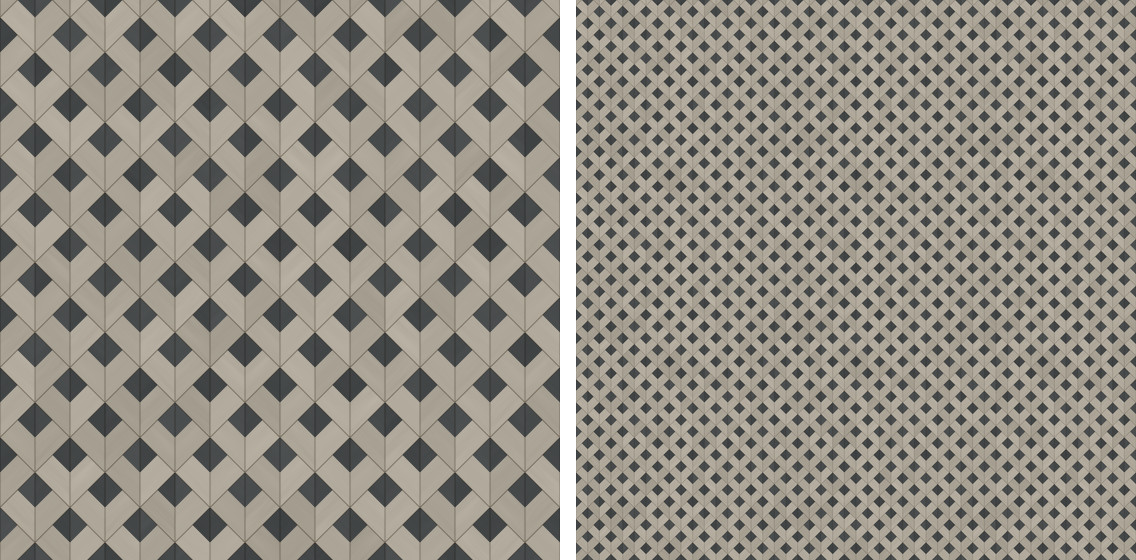
Left: one tile. Right: repeated 3 by 3.
A three.js fragment shader for this pattern:

```glsl
// Wooden parquet: staggered diamond cells, each a pale two-plank chevron under a
// dark square, split by a vertical seam. Each cell is folded about its axis so that
// one plank formula serves both sides; layered sines draw the grain.

varying vec2 vUv;

const float REPEATS = 8.0;                  // cells across and down
const vec2 CELL_OFFSET = vec2(0.0, 0.25);   // centre of the first cell
const float DARK_START = 0.5;               // width of the pale plank in its cell
const float SEAM_HALF = 0.006;              // half seam width, in repeats
const vec3 SEAM_TINT = vec3(0.64, 0.61, 0.57);
const vec3 PALE_LOW = vec3(0.595, 0.570, 0.515);
const vec3 PALE_HIGH = vec3(0.705, 0.678, 0.625);
const vec3 DARK_LOW = vec3(0.245, 0.256, 0.258);
const vec3 DARK_HIGH = vec3(0.300, 0.311, 0.313);
const float GRAIN_PALE = 0.20;
const float GRAIN_DARK = 0.24;
const int SAMPLES = 3;                      // antialiasing samples per axis

float hash(vec3 p) {
  p = fract(p * vec3(0.1031, 0.1030, 0.0973));
  p += dot(p, p.yzx + 33.33);
  return fract((p.x + p.y) * p.z);
}

// Streaks along p.x, gently bent, from broad bands to fine fibres
float woodGrain(vec2 p, float seed) {
  float sum = 0.0;
  float amplitude = 1.0;
  float frequency = 8.0;
  for (int i = 0; i < 5; i++) {
    float phase = 6.2832 * fract(seed * 17.3 + float(i) * 0.618);
    float bend = 1.1 * sin(p.x * (2.5 + float(i)) + phase * 2.0);
    float fade = 0.65 + 0.35 * sin(p.x * 4.0 + p.y * 7.0 + phase * 3.0);
    sum += amplitude * fade * sin(p.y * frequency + bend + phase);
    amplitude *= 0.78;
    frequency *= 1.83;
  }
  return sum * 0.5;
}

vec3 parquet(vec2 uv, float blur) {
  // Diagonal axes turn the diamonds into unit squares
  vec2 p = uv * REPEATS - CELL_OFFSET;
  vec2 diagonal = vec2(p.x + p.y, p.y - p.x) + 0.5;
  vec2 cell = floor(diagonal);
  vec2 local = diagonal - cell;

  // Fold left onto right: planks run along the larger coordinate
  float across = min(local.x, local.y);
  float along = max(local.x, local.y);
  float side = step(local.x, local.y);
  float dark = step(DARK_START, across);

  // Wrapped cell number keeps opposite edges alike
  vec2 id = mod(vec2(cell.x - cell.y, cell.x + cell.y), 2.0 * REPEATS);
  vec3 key = vec3(id, side + 2.0 * dark) + 1.0;
  float shade = hash(key);
  float figure = hash(key + 31.0);
  float seed = hash(key + 67.0);

  // Plank tone, with stronger figure in some planks
  float grain = woodGrain(vec2(along, across), seed) * mix(0.35, 1.0, figure * figure);
  float paleTone = 1.0 - 0.6 * pow(shade, 1.5) + GRAIN_PALE * grain;
  float darkTone = shade + GRAIN_DARK * grain;
  vec3 pale = mix(PALE_LOW, PALE_HIGH, clamp(paleTone, -0.2, 1.15));
  vec3 slate = mix(DARK_LOW, DARK_HIGH, clamp(darkTone, -0.2, 1.2));
  vec3 wood = mix(pale, slate, dark);

  // Seams on the cell outline and down its middle
  float outline = min(across, 1.0 - along) * 0.7071;
  float middle = (along - across) * 0.5;
  float seam = 1.0 - smoothstep(SEAM_HALF - blur, SEAM_HALF + blur, min(outline, middle));
  return wood * mix(vec3(1.0), SEAM_TINT, seam);
}

void main() {
  vec2 pixel = fwidth(vUv);
  float blur = max(pixel.x, pixel.y) * REPEATS / float(2 * SAMPLES);
  vec3 total = vec3(0.0);
  for (int j = 0; j < SAMPLES; j++) {
    for (int i = 0; i < SAMPLES; i++) {
      vec2 shift = (vec2(float(i), float(j)) + 0.5) / float(SAMPLES) - 0.5;
      total += parquet(vUv + shift * pixel, blur);
    }
  }
  gl_FragColor = vec4(total / float(SAMPLES * SAMPLES), 1.0);
}
```
